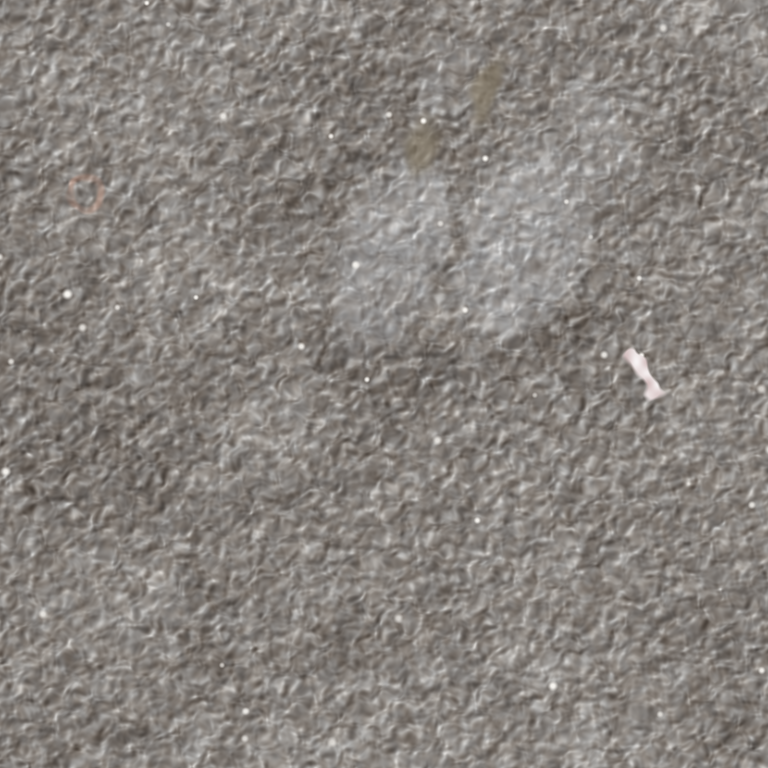
Reproduce this texture procedurally as a Shadertoy shader.

```glsl
float hash(vec2 p) {
    return fract(sin(dot(p, vec2(127.1, 311.7))) * 43758.5453);
}

vec2 rotate(vec2 p, float angle) {
    float c = cos(angle), s = sin(angle);
    return vec2(c * p.x + s * p.y, c * p.y - s * p.x);
}

float noise(vec2 p) {
    vec2 cell = floor(p), f = fract(p);
    f = f * f * (3.0 - 2.0 * f);
    float low = mix(hash(cell), hash(cell + vec2(1, 0)), f.x);
    float high = mix(hash(cell + vec2(0, 1)), hash(cell + vec2(1, 1)), f.x);
    return mix(low, high, f.y);
}

// Each octave is turned so that the noise lattice stays hidden
float grainHeight(vec2 p) {
    float coarse = noise(p * 78.0 + 9.0);
    float medium = noise(rotate(p, 0.8) * 130.0 + 37.0);
    float fine = noise(rotate(p, 1.9) * 210.0 + 71.0);
    return 0.38 * coarse + 0.42 * medium + 0.2 * fine;
}

float cloud(vec2 p) {
    float broad = noise(rotate(p, 0.5) * 4.0 + 3.0);
    float middle = noise(rotate(p, 1.1) * 11.0 + 17.0);
    float small = noise(rotate(p, 2.0) * 27.0 + 29.0);
    return 0.42 * broad + 0.3 * middle + 0.28 * small;
}

// Soft tilted ellipse: 1 inside, 0 outside
float blob(vec2 p, vec2 center, vec2 radius, float angle, float softness) {
    float d = length(rotate(p - center, angle) / radius);
    return 1.0 - smoothstep(1.0 - softness, 1.0 + softness, d);
}

float segment(vec2 p, vec2 a, vec2 b) {
    vec2 along = b - a;
    float t = clamp(dot(p - a, along) / dot(along, along), 0.0, 1.0);
    return length(p - a - along * t);
}

// Sparse bright specks, one candidate per cell
float sparkles(vec2 p, float count, float density) {
    vec2 cell = floor(p * count);
    float strength = 0.0;
    for (int y = -1; y <= 1; y++) {
        for (int x = -1; x <= 1; x++) {
            vec2 id = cell + vec2(x, y);
            vec2 spot = (id + vec2(hash(id + 11.3), hash(id + 47.9))) / count;
            float radius = mix(0.0045, 0.0085, hash(id + 83.1));
            float glow = 1.0 - smoothstep(0.15 * radius, radius, length(p - spot));
            float power = mix(0.55, 1.0, hash(id + 29.4));
            strength = max(strength, power * glow * step(hash(id + 5.7), density));
        }
    }
    return strength;
}

// Worn pale mark made of two lobes and a faint arc
float paleMark(vec2 p) {
    float left = blob(p, vec2(0.512, 0.672), vec2(0.07, 0.135), -0.3, 0.25);
    float right = blob(p, vec2(0.68, 0.685), vec2(0.075, 0.125), -0.4, 0.28);
    float upper = blob(p, vec2(0.775, 0.815), vec2(0.033, 0.085), 0.2, 0.5);
    float ring = abs(length((p - vec2(0.64, 0.825)) / vec2(0.09, 0.11)) - 1.0);
    float arc = (1.0 - smoothstep(0.08, 0.28, ring)) * smoothstep(0.65, 0.58, p.x);
    float cleft = segment(p, vec2(0.588, 0.60), vec2(0.598, 0.79));
    float lobes = max(max(left, right), max(0.6 * upper, 0.55 * arc));
    return lobes * mix(0.15, 1.0, smoothstep(0.003, 0.014, cleft));
}

vec3 stoneColor(float value) {
    vec3 darkTint = vec3(0.026, 0.0, -0.022);
    vec3 lightTint = vec3(0.012, 0.0, -0.015);
    return value + mix(darkTint, lightTint, smoothstep(0.35, 0.75, value));
}

void mainImage(out vec4 fragColor, in vec2 fragCoord) {
    vec2 uv = fragCoord / iResolution.y;
    vec2 warp = vec2(noise(uv * 28.0), noise(uv * 28.0 + 51.0)) - 0.5;
    vec2 ripple = vec2(noise(uv * 62.0 + 5.0), noise(uv * 62.0 + 91.0)) - 0.5;
    vec2 p = uv + 0.025 * warp;

    // Slightly slanted grains with weak light from the upper left
    vec2 slanted = rotate(uv + 0.007 * ripple, 0.6) * vec2(0.92, 1.1);
    float height = grainHeight(slanted);
    float relief = height - grainHeight(slanted + vec2(0.001, -0.0065));
    float grain = 0.24 * relief + 0.35 * (height - 0.5);
    grain += 0.6 * grain * abs(grain) + 1.1 * grain * grain;

    // Broad pale and dark areas
    float mark = paleMark(p) * mix(0.7, 1.0, noise(uv * 40.0 + 13.0));
    float dust = blob(p, vec2(0.37, 0.43), vec2(0.07, 0.06), 0.7, 0.7);
    dust += blob(p, vec2(0.08, 0.25), vec2(0.12, 0.07), -0.4, 0.8);
    dust += blob(p, vec2(0.98, 0.31), vec2(0.09, 0.16), 0.2, 0.8);
    float shade = blob(p, vec2(0.74, 0.57), vec2(0.08, 0.035), 0.3, 0.7);
    float value = 0.504 + 0.19 * (cloud(uv) - 0.5);
    value += 0.125 * mark + 0.05 * dust - 0.05 * shade;
    value += grain * mix(1.0, 0.75, mark);
    vec3 color = stoneColor(value);
    color += vec3(-0.008, 0.0, 0.012) * mark;

    // Warm and cool variation among the grains
    float hue = noise(rotate(uv, 0.4) * 95.0 + 23.0) - 0.5;
    color += vec3(0.018, 0.0, -0.018) * hue;

    // Smooth tan stains
    vec3 stainColor = vec3(0.51, 0.47, 0.40) + 0.3 * grain;
    float stain = blob(p, vec2(0.635, 0.885), vec2(0.016, 0.043), -0.3, 0.45);
    stain = max(stain, blob(p, vec2(0.553, 0.812), vec2(0.021, 0.03), -0.2, 0.5));
    color = mix(color, stainColor, 0.75 * stain);

    // Small rusty ring, broken along its rim
    float ringEdge = abs(length(uv + 0.008 * ripple - vec2(0.113, 0.749)) - 0.021);
    float ring = 1.0 - smoothstep(0.001, 0.008, ringEdge);
    ring *= mix(0.25, 0.8, noise(uv * 55.0 + 7.0));
    color = mix(color, vec3(0.72, 0.59, 0.53) + 0.5 * grain, ring);

    // Glints and a white chip
    float glint = sparkles(uv, 15.0, 0.17);
    color = mix(color, vec3(0.98, 0.97, 0.95), glint);
    float chip = segment(uv + 0.014 * ripple, vec2(0.82, 0.54), vec2(0.855, 0.486));
    vec3 chipColor = mix(vec3(0.80, 0.70, 0.70), vec3(1.0), noise(uv * 70.0));
    color = mix(color, chipColor, 1.0 - smoothstep(0.005, 0.011, chip));

    fragColor = vec4(clamp(color, 0.0, 1.0), 1.0);
}
```
